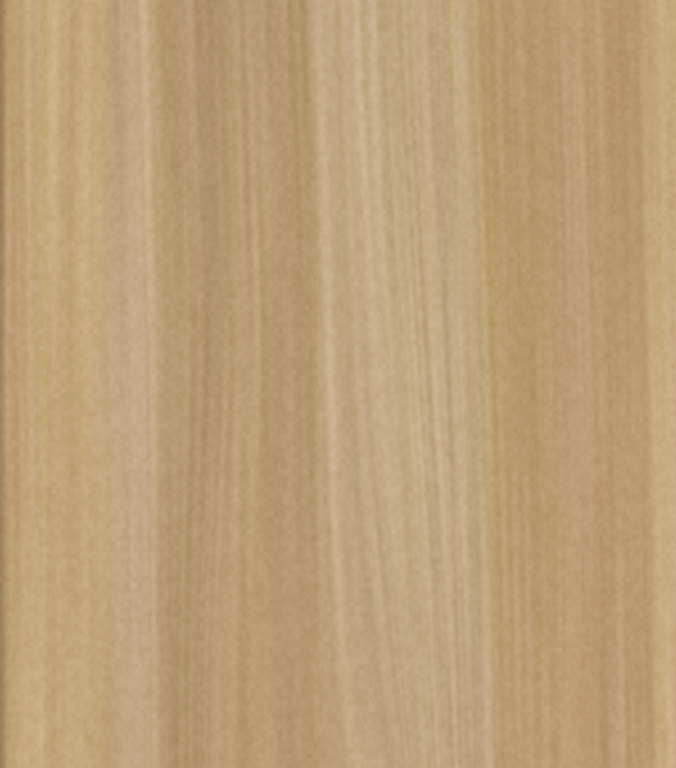
A WebGL 1 fragment shader for this texture:

```glsl
precision highp float;
// Pale planed wood: broad upright bands of cream, grey-beige and tan.
// A gentle warp bends the grain sideways towards the foot; growth lines and
// stretched value noise add fine streaks, and fine noise a soft mottle.

uniform vec2 u_resolution;

#define LEAN 0.026          // overall drift of the grain at the foot
#define SWEEP 0.055         // extra bend in the pale middle band
#define COARSE_STREAK 0.032
#define FINE_STREAK 0.060
#define GROWTH_LINE 0.013
#define TINT_STREAK 0.036
#define MOTTLE 0.036
#define CREAM vec3(0.770, 0.665, 0.492)
#define BEIGE vec3(0.745, 0.640, 0.500)
#define OLIVE vec3(0.705, 0.595, 0.438)
#define PALE  vec3(0.757, 0.660, 0.514)
#define TAN   vec3(0.727, 0.603, 0.435)

float hash(vec2 p) {
  return fract(sin(dot(p, vec2(127.1, 311.7))) * 43758.5453);
}

float noise(vec2 p) {
  vec2 cell = floor(p);
  vec2 f = fract(p);
  f = f * f * (3.0 - 2.0 * f);
  float low = mix(hash(cell), hash(cell + vec2(1.0, 0.0)), f.x);
  float high = mix(hash(cell + vec2(0.0, 1.0)), hash(cell + vec2(1.0, 1.0)), f.x);
  return mix(low, high, f.y);
}

// Noise centred on zero
float wave(vec2 p) {
  return noise(p) - 0.5;
}

float bump(float x, float centre, float width) {
  float d = (x - centre) / width;
  return exp(-d * d);
}

// Soft change from one band to the next
float edge(float x, float at, float softness) {
  return smoothstep(at - softness, at + softness, x);
}

// Sideways position along the grain, straightened out
float grainPosition(vec2 uv) {
  float depth = 1.0 - uv.y;
  float shift = LEAN * depth * smoothstep(0.08, 0.25, uv.x);
  shift += SWEEP * depth * depth * bump(uv.x, 0.59, 0.085);
  shift -= 0.035 * smoothstep(0.35, 1.0, depth) * bump(uv.x, 0.32, 0.07);
  shift += 0.008 * wave(vec2(uv.x * 7.0, uv.y * 3.0));
  return uv.x - shift;
}

vec3 bandColor(float g, float y) {
  vec3 color = mix(TAN, CREAM, edge(g, 0.030, 0.030));
  color = mix(color, BEIGE, edge(g, 0.155, 0.015));
  color = mix(color, OLIVE, edge(g, 0.222, 0.018));
  color = mix(color, PALE, edge(g, 0.460, 0.012));
  color = mix(color, TAN, edge(g, 0.702, 0.012));
  color = mix(color, CREAM, edge(g, 0.950, 0.010));

  // Light seams beside the band edges and a dark vein
  color += 0.022 * bump(g, 0.212, 0.006);
  color += 0.025 * bump(g, 0.469, 0.006);
  color += 0.012 * bump(g, 0.690, 0.012);
  color -= 0.026 * bump(g, 0.305, 0.016) * smoothstep(0.15, 0.6, y);
  color -= 0.010 * bump(g, 0.440, 0.022);
  return color;
}

void main() {
  vec2 uv = gl_FragCoord.xy / u_resolution;
  vec2 square = gl_FragCoord.xy / u_resolution.y;
  float g = grainPosition(uv);
  vec3 color = bandColor(g, uv.y);

  // Long streaks that fade slowly along the grain
  float coarse = wave(vec2(g * 40.0, uv.y * 1.3 + 4.0));
  float fine = wave(vec2(g * 95.0, uv.y * 2.2 + 17.0));
  fine += 0.5 * wave(vec2(g * 170.0, uv.y * 4.0 + 31.0));
  float fineAmount = 0.75 + 0.35 * bump(g, 0.58, 0.13);
  color += COARSE_STREAK * coarse * vec3(0.9, 1.0, 1.0);
  color += FINE_STREAK * fine * fineAmount * vec3(0.85, 1.0, 1.15);

  // Nearly regular growth lines of varying strength
  float phase = g * 54.0 + 1.6 * noise(vec2(g * 16.0, uv.y * 1.2));
  float strength = noise(vec2(g * 20.0 + 5.0, uv.y * 3.0));
  color += GROWTH_LINE * sin(6.2832 * phase) * strength * vec3(0.9, 1.0, 1.2);

  // Pinkish and yellowish tints
  float tint = wave(vec2(g * 60.0 + 9.0, uv.y * 1.8));
  tint += 0.3 * wave(vec2(g * 12.0, uv.y * 2.5 + 7.0));
  color += TINT_STREAK * tint * vec3(0.25, -0.15, 0.75);

  // Cloudy shading and soft mottle
  float cloud = wave(vec2(uv.x * 5.0 + 3.0, uv.y * 3.0));
  float speckle = wave(square * vec2(170.0, 130.0));
  speckle += 0.7 * wave(square * vec2(290.0, 240.0) + 40.0);
  color += 0.012 * cloud + MOTTLE * speckle * vec3(0.9, 0.95, 1.15);

  // Warmer tone low in the dark band, shadow on the left rim
  color += vec3(0.018, 0.005, 0.004) * bump(g, 0.38, 0.08) * (1.0 - uv.y);
  color *= 1.0 - 0.17 * (1.0 - smoothstep(0.0, 0.012, uv.x));

  gl_FragColor = vec4(clamp(color, 0.0, 1.0), 1.0);
}
```
